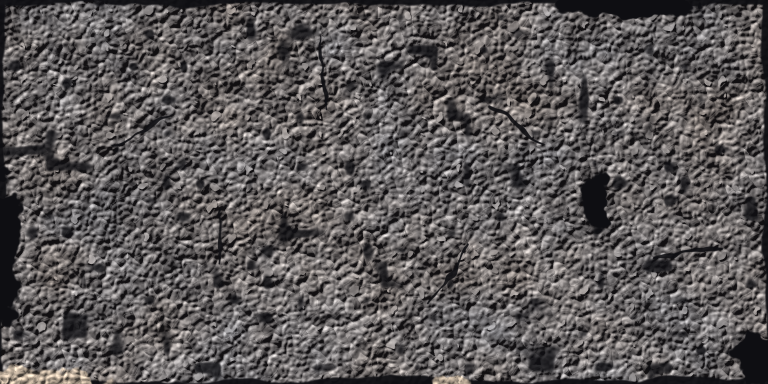
A WebGL 1 fragment shader for this texture:

```glsl
precision highp float;
uniform vec2 u_resolution;

#define GRAINS 62.0
#define RELIEF 0.46
#define BASE_TONE 0.375
#define GRAIN_TONE 0.26
#define PEBBLE_GRID 22.0
#define PEBBLE_SHARE 0.24
#define CRACK_WIDTH 0.0035
#define JOINT_WIDTH 0.012
#define LIGHT vec2(-0.55, 0.83)
#define SHADOW vec3(0.055, 0.055, 0.070)
#define MORTAR vec3(0.78, 0.71, 0.63)

float hash(vec2 p) {
  vec3 q = fract(p.xyx * 0.1031);
  q += dot(q, q.yzx + 33.33);
  return fract((q.x + q.y) * q.z);
}

vec2 hash2(vec2 p) {
  return vec2(hash(p + 17.3), hash(p.yx + 71.9));
}

float noise(vec2 p) {
  vec2 i = floor(p), f = fract(p);
  f = f * f * (3.0 - 2.0 * f);
  return mix(mix(hash(i), hash(i + vec2(1, 0)), f.x),
             mix(hash(i + vec2(0, 1)), hash(i + vec2(1, 1)), f.x), f.y);
}

float fbm(vec2 p) {
  return 0.55 * noise(p) + 0.28 * noise(p * 2.1 + 5.0) + 0.17 * noise(p * 4.3 + 9.0);
}

// Nearest grain: distance to its centre and its random id
vec2 grain(vec2 p) {
  vec2 cell = floor(p), nearest = vec2(9.0, 0.0);
  for (int y = -1; y <= 1; y++)
    for (int x = -1; x <= 1; x++) {
      vec2 c = cell + vec2(x, y);
      float d = length(c + hash2(c) - p);
      if (d < nearest.x) nearest = vec2(d, hash(c + 41.0));
    }
  return nearest;
}

vec2 grainSpace(vec2 p) {
  vec2 bend = vec2(noise(p * 45.0), noise(p * 45.0 + 31.0)) - 0.5;
  p += 0.012 * bend;
  return GRAINS * vec2(dot(p, vec2(0.76, 0.45)), dot(p, vec2(-0.56, 0.94)));
}

float height(vec2 p) {
  return 0.5 * noise(p * 115.0) + 0.55 * noise(p * 30.0 + 3.0) - grain(grainSpace(p)).x;
}

// Soft ellipse with a ragged outline
float blob(vec2 p, vec2 centre, vec2 radius) {
  float d = length((p - centre) / radius) + 1.1 * (fbm(p * 24.0) - 0.5);
  return 1.0 - smoothstep(0.88, 1.06, d);
}

// Scattered pebbles: coverage and random tone
vec2 pebble(vec2 p) {
  vec2 q = p * PEBBLE_GRID + 0.35 * noise(p * 70.0);
  vec2 cell = floor(q), rnd = hash2(cell + 200.0);
  vec2 d = fract(q) - mix(vec2(0.33), vec2(0.67), hash2(cell));
  float turn = 6.283 * rnd.x;
  d = vec2(cos(turn) * d.x + sin(turn) * d.y, cos(turn) * d.y - sin(turn) * d.x);
  float radius = mix(0.10, 0.29, rnd.y * rnd.y);
  float body = 1.0 - smoothstep(-0.03, 0.03, length(d * vec2(1.0, 1.35)) - radius);
  return vec2(body * step(hash(cell + 90.0), PEBBLE_SHARE), rnd.x);
}

// Broken, winding cracks
float cracks(vec2 p) {
  vec2 w = p + 0.07 * (vec2(fbm(p * 9.0), fbm(p * 9.0 + 40.0)) - 0.5);
  float mask = 0.0;
  for (int i = 0; i < 6; i++) {
    float k = float(i);
    vec2 rnd = hash2(vec2(k, 7.0));
    vec2 start = vec2(0.3 + 0.28 * k, 0.15 + 0.65 * rnd.x);
    float turn = 3.1416 * rnd.y;
    vec2 span = 0.17 * vec2(cos(turn), sin(turn));
    float t = clamp(dot(w - start, span) / dot(span, span), 0.0, 1.0);
    float width = CRACK_WIDTH * (0.3 + 4.0 * t * (1.0 - t)) * 1.7 * noise(p * 28.0 + k);
    mask = max(mask, 1.0 - smoothstep(width, width + 0.003, length(w - start - span * t)));
  }
  return mask;
}

vec3 rock(vec2 p, float aspect) {
  // Lit relief and the tone of each grain
  vec2 toLight = normalize(LIGHT) * 0.004;
  float tone = BASE_TONE + RELIEF * (height(p - toLight) - height(p + toLight));
  tone += GRAIN_TONE * (grain(grainSpace(p)).y - 0.5);
  tone += 0.20 * (noise(p * 30.0 + 3.0) - 0.5) + 0.10 * (noise(p * 210.0) - 0.5);
  tone += 0.14 * (fbm(p * 2.5) - 0.5) + 0.05 * (0.5 - p.y);

  // Pebbles with a shaded side
  vec2 stone = pebble(p);
  tone -= 0.22 * pebble(p + toLight * 1.3).x * (1.0 - stone.x);
  float face = 0.50 + 0.22 * stone.y + 0.16 * (noise(p * 120.0) - 0.5);
  tone = mix(tone, face, 0.85 * stone.x);
  tone -= 0.12 * (1.0 - smoothstep(0.08, 0.30, tone));

  // Warm and cool mineral tints
  vec3 tint = mix(vec3(0.985, 0.995, 1.01), vec3(1.05, 0.99, 0.93), fbm(p * 7.0 + 60.0));
  vec3 color = max(tone, 0.06) * tint + vec3(0.006, 0.0, 0.008);

  // Pits, cracks and deep hollows
  float dark = 0.8 * smoothstep(0.78, 0.92, noise(p * 23.0 + 12.0));
  dark = max(dark, 0.92 * cracks(p));
  dark = max(dark, blob(p, vec2(0.775 * aspect, 0.48), vec2(0.036, 0.085)));
  dark = max(dark, blob(p, vec2(0.0, 0.34), vec2(0.055, 0.19)));
  dark = max(dark, blob(p, vec2(aspect, 0.07), vec2(0.085, 0.065)));
  dark = max(dark, blob(p, vec2(0.83 * aspect, 0.985), vec2(0.20, 0.030)));

  // Shadowed joint and crumbs of mortar around the block
  float edge = min(min(p.x, aspect - p.x), min(p.y, 1.0 - p.y));
  float gap = JOINT_WIDTH + 0.035 * (fbm(p * 8.0 + 20.0) - 0.5);
  dark = max(dark, 0.95 * (1.0 - smoothstep(gap - 0.003, gap + 0.004, edge)));
  color = mix(color, SHADOW, dark);
  float crumb = max(blob(p, vec2(0.06, 0.0), vec2(0.22, 0.045)),
                    blob(p, vec2(0.595 * aspect, 0.0), vec2(0.055, 0.025)));
  return mix(color, MORTAR * (0.35 + 1.5 * max(tone, 0.0)), 0.9 * crumb);
}

void main() {
  float aspect = u_resolution.x / u_resolution.y;
  vec3 color = vec3(0.0);
  for (int i = 0; i < 4; i++) {
    vec2 offset = vec2(mod(float(i), 2.0), floor(float(i) / 2.0)) * 0.5 - 0.25;
    color += rock((gl_FragCoord.xy + offset) / u_resolution.y, aspect);
  }
  gl_FragColor = vec4(clamp(color * 0.25, 0.0, 1.0), 1.0);
}
```
